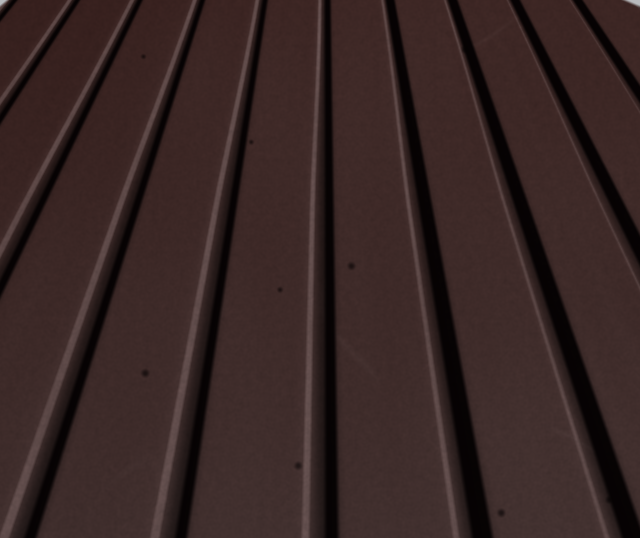
Give the GLSL for this texture, as a WebGL 2 fragment shader.

```glsl
#version 300 es
precision highp float;
// Dark brown standing-seam metal panels fanning toward the viewer, with pale rib edges and black grooves.

#define TOP_PITCH 0.0977     // panel spacing at the top edge, in canvas widths
#define BOTTOM_PITCH 0.2356  // panel spacing at the bottom edge
#define TOP_CENTER 0.512     // middle groove at the top
#define BOTTOM_CENTER 0.5185 // middle groove at the bottom
#define GROOVE_THIN 0.038    // groove half width on the left, in panels
#define GROOVE_WIDE 0.073    // groove half width on the right
#define RIB_TOP 0.125        // rib edge to groove at the top, in panels
#define RIB_BOTTOM 0.175     // rib edge to groove further down
#define GRAIN 0.07           // strength of the fine grain
#define SPECK_CHANCE 0.3     // share of cells that carry a speck

uniform vec2 u_resolution;
out vec4 fragColor;

const vec3 SHADE_BROWN = vec3(0.175, 0.105, 0.100);
const vec3 LIT_BROWN = vec3(0.265, 0.198, 0.192);
const vec3 EDGE_LIGHT = vec3(0.420, 0.340, 0.335);
const vec3 GROOVE_BLACK = vec3(0.020, 0.006, 0.008);
const vec3 SKY_GREY = vec3(0.72, 0.73, 0.74);

vec2 hash2(vec2 p) {
    vec3 q = fract(p.xyx * vec3(0.1031, 0.1030, 0.0973));
    q += dot(q, q.yzx + 33.33);
    return fract((q.xx + q.yz) * q.zy);
}

float cornerSlope(vec2 cell, vec2 offset) {
    return dot(hash2(cell) * 2.0 - 1.0, offset);
}

float gradientNoise(vec2 p) {
    vec2 i = floor(p), f = fract(p), e = vec2(0.0, 1.0);
    vec2 w = f * f * f * (f * (f * 6.0 - 15.0) + 10.0);
    float low = mix(cornerSlope(i, f), cornerSlope(i + e.yx, f - e.yx), w.x);
    float high = mix(cornerSlope(i + e, f - e), cornerSlope(i + 1.0, f - 1.0), w.x);
    return mix(low, high, w.y);
}

// Coverage of a band of given half width, with a soft border
float band(float x, float halfWidth, float soft) {
    return 1.0 - smoothstep(halfWidth - soft, halfWidth + soft, abs(x));
}

// Sparse round marks: x is a dark pit, y a pale chip
vec2 specks(vec2 p, float pixel) {
    vec2 grid = p * 5.0, cell = floor(grid);
    vec2 pick = hash2(cell + 71.0);
    vec2 spot = 0.2 + 0.6 * hash2(cell + 19.0);
    float radius = mix(0.012, 0.03, pick.y);
    float mark = band(length(fract(grid) - spot), radius, radius * 0.5 + pixel * 5.0);
    mark *= step(pick.x, SPECK_CHANCE);
    float pale = step(pick.y, 0.25);
    return mark * vec2(1.0 - pale, pale);
}

void main() {
    vec2 uv = gl_FragCoord.xy / u_resolution;
    vec2 p = gl_FragCoord.xy / u_resolution.y;
    float depth = 1.0 - uv.y;
    float pixel = 1.0 / u_resolution.y;

    // Panel coordinate: every whole number is a groove
    float pitch = mix(TOP_PITCH, BOTTOM_PITCH, depth);
    float u = (uv.x - mix(TOP_CENTER, BOTTOM_CENTER, depth)) / pitch;
    float seam = round(u);
    float x = u - seam;
    float aa = 1.0 / (pitch * u_resolution.x);

    // Painted metal, greyer and lighter toward the bottom right
    float light = 0.16 + 0.65 * depth + 0.24 * uv.x - 0.1 * depth * uv.x;
    light += 0.22 * exp(-10.0 * dot(uv - vec2(0.52, 0.9), uv - vec2(0.52, 0.9)));
    light += 0.13 * gradientNoise(p * 3.5) + 0.08 * gradientNoise(vec2(u * 5.0, p.y * 3.0));
    vec3 color = mix(SHADE_BROWN, LIT_BROWN, light);
    color += vec3(0.02, 0.0, -0.004) * (1.0 - depth);

    // Faint scuffs and specks
    float scuff = band(gradientNoise(p * 3.0 + 8.0), 0.008, 0.012);
    color += 0.022 * scuff * smoothstep(0.1, 0.4, gradientNoise(p * 4.0 + 3.0));
    vec2 marks = specks(p, pixel);
    color = mix(color, GROOVE_BLACK, 0.6 * marks.x);
    color = mix(color, EDGE_LIGHT, 0.5 * marks.y);

    // Rib side, darkening from its lit edge to the groove
    float ribX = -mix(RIB_TOP, RIB_BOTTOM, smoothstep(0.0, 0.4, depth));
    float side = smoothstep(ribX - aa, ribX + aa, x) * (1.0 - smoothstep(-aa, aa, x));
    color *= 1.0 - side * mix(0.12, 0.5, smoothstep(ribX, -0.04, x));

    // Lit rib edge, thinner and dimmer on the right
    float edgeHalf = clamp(0.026 - 0.005 * seam, 0.009, 0.034);
    float edgeGain = 0.88 - 0.11 * max(seam, 0.0) - 0.04 * max(-seam, 0.0);
    edgeGain *= 0.93 + 0.25 * gradientNoise(vec2(seam * 7.3, p.y * 6.0));
    float edge = band(x - ribX, edgeHalf, 0.009 + aa);
    float halo = exp(-pow((x - ribX) / (edgeHalf * 2.2), 2.0));
    color = mix(color, EDGE_LIGHT, edgeGain * max(edge, 0.22 * halo));

    // Black groove with a soft shadow on the next panel
    float grooveHalf = mix(GROOVE_THIN, GROOVE_WIDE, smoothstep(-0.5, 1.5, seam));
    color *= 1.0 - 0.2 * band(x - 0.02, grooveHalf, 0.05);
    color = mix(color, GROOVE_BLACK, 0.97 * band(x, grooveHalf, 0.014 + aa));

    // Fine grain, then pale sky past the top corners
    color *= 1.0 + GRAIN * (gradientNoise(p * 170.0) + gradientNoise(p * 75.0));
    float sky = max(0.012 - uv.x, 0.5 * (uv.x - 0.975)) - depth;
    color = mix(color, SKY_GREY, smoothstep(-0.002 - pixel, 0.002 + pixel, sky));
    fragColor = vec4(color, 1.0);
}
```
